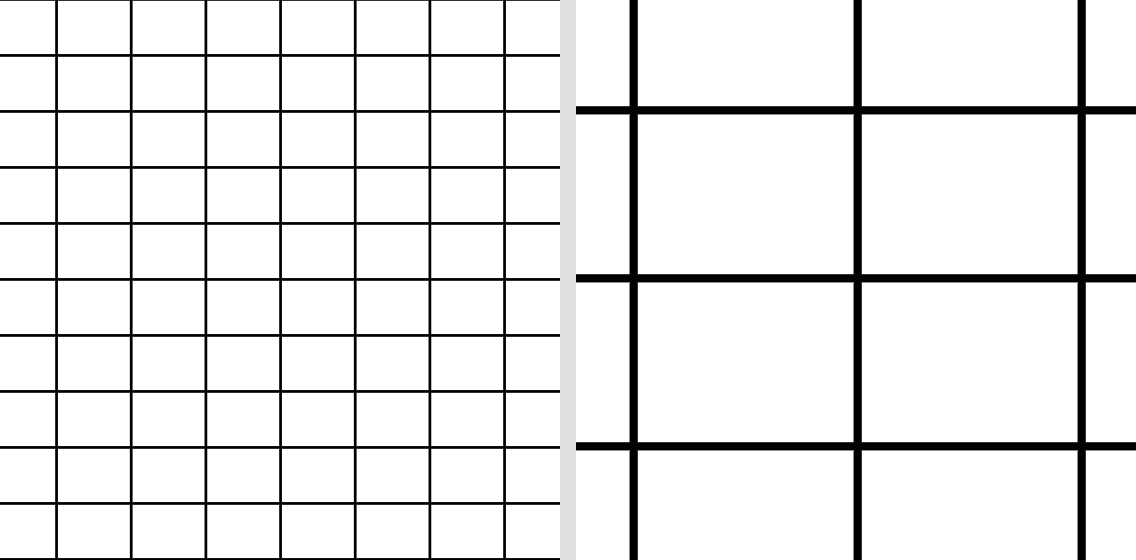
Left: the whole. Right: its middle third, enlarged.
This pattern is drawn by a Shadertoy shader. Its source:

```glsl
// Draws a plain grid of thin black lines on white, with cells wider than tall.

const vec2 CELL_SIZE = vec2(2.0 / 15.0, 0.1);  // 7.5 cells across, 10 down
const vec2 GRID_ORIGIN = vec2(0.501);          // a line crossing near the centre
const float LINE_WIDTH = 0.0049;
const vec3 PAPER = vec3(1.0);
const vec3 INK = vec3(0.0);

// Distance along each axis to the nearest grid line
vec2 gridDistance(vec2 p, vec2 cell) {
    return abs(fract(p / cell + 0.5) - 0.5) * cell;
}

// Share of a pixel covered by a line, for each axis
vec2 lineCoverage(vec2 dist, float width, float pixel) {
    return clamp((0.5 * width - dist) / pixel + 0.5, 0.0, 1.0);
}

void mainImage(out vec4 fragColor, in vec2 fragCoord) {
    float pixel = 1.0 / iResolution.y;
    vec2 p = fragCoord * pixel - GRID_ORIGIN;

    // Horizontal and vertical lines joined into one mask
    vec2 coverage = lineCoverage(gridDistance(p, CELL_SIZE), LINE_WIDTH, pixel);
    float ink = max(coverage.x, coverage.y);

    fragColor = vec4(mix(PAPER, INK, ink), 1.0);
}
```
